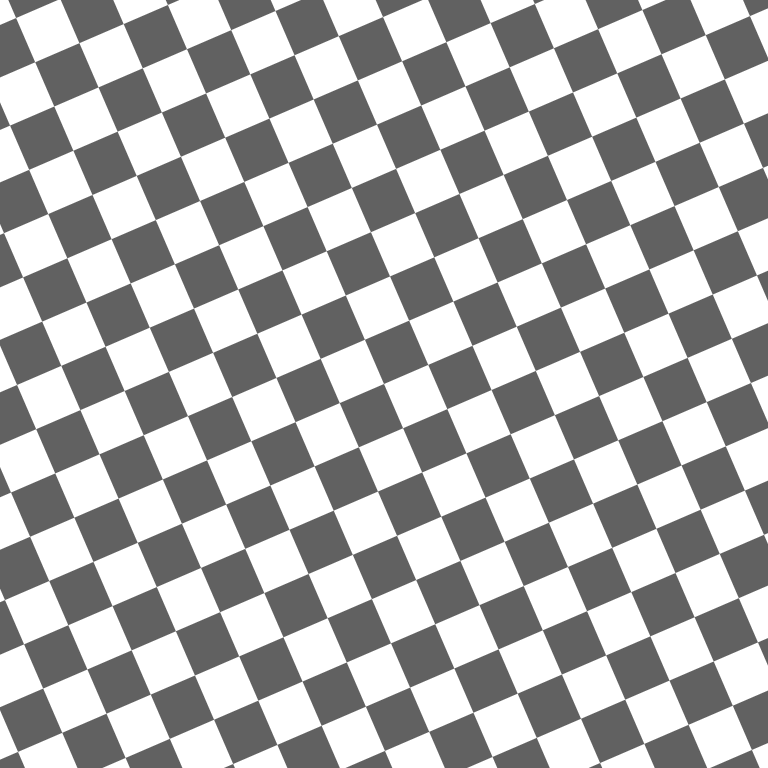
A three.js fragment shader for this pattern:

```glsl
// Tilted two-tone checkerboard with a cell corner at the centre of the canvas.
varying vec2 vUv;

const vec3 LIGHT = vec3(1.0);
const vec3 DARK = vec3(0.38);
const vec2 CENTER = vec2(0.5);
const float CELLS_ACROSS = 15.94; // cell widths per canvas width
const float TILT_DEGREES = 23.35; // counter-clockwise

vec2 rotateInto(vec2 p, float angle) {
  float c = cos(angle);
  float s = sin(angle);
  return vec2(c * p.x + s * p.y, c * p.y - s * p.x);
}

// Signed distance to the nearest cell border on each axis, positive in even cells.
vec2 borderDistance(vec2 cell) {
  return abs(mod(cell - 0.5, 2.0) - 1.0) - 0.5;
}

void main() {
  vec2 cell = rotateInto(vUv - CENTER, radians(TILT_DEGREES)) * CELLS_ACROSS;

  // Blend each border over about one pixel.
  float pixel = length(dFdx(cell));
  vec2 side = clamp(2.0 * borderDistance(cell) / pixel, -1.0, 1.0);

  // Cells of equal parity on both axes are dark.
  float darkness = 0.5 + 0.5 * side.x * side.y;
  gl_FragColor = vec4(mix(LIGHT, DARK, darkness), 1.0);
}
```
